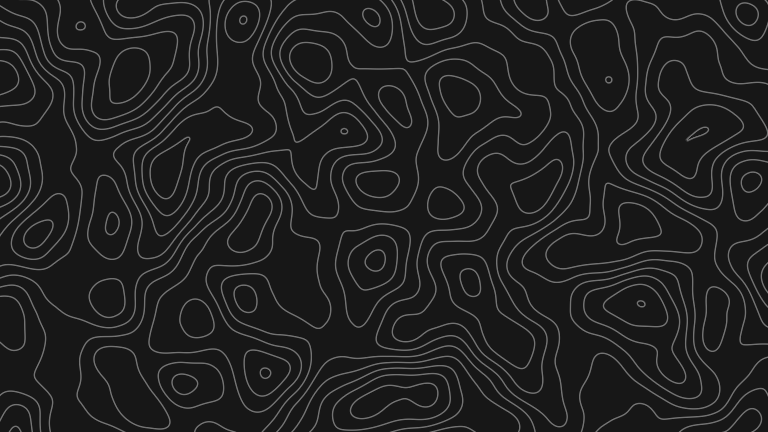
A Shadertoy shader for this pattern:

```glsl
// Topographic map: thin grey contour lines on a near-black ground.
// A smooth height field of layered gradient noise is cut at even levels,
// and the distance to the nearest level is drawn as a line of constant width.

// Random unit vector for a lattice point, from a sine-free hash
vec2 latticeGradient(vec2 cell) {
    vec3 h = fract(cell.xyx * vec3(0.1031, 0.1030, 0.0973));
    h += dot(h, h.yzx + 33.33);
    return normalize(fract((h.xx + h.yz) * h.zy) - 0.5);
}

float gradientNoise(vec2 p) {
    vec2 i = floor(p), f = p - i;
    vec2 u = f * f * f * (f * (f * 6.0 - 15.0) + 10.0);
    vec2 e = vec2(0.0, 1.0);
    float a = dot(latticeGradient(i), f);
    float b = dot(latticeGradient(i + e.yx), f - e.yx);
    float c = dot(latticeGradient(i + e.xy), f - e.xy);
    float d = dot(latticeGradient(i + e.yy), f - e.yy);
    return mix(mix(a, b, u.x), mix(c, d, u.x), u.y);
}

// Terrain height, measured in contour intervals
float terrain(vec2 p) {
    mat2 turn = mat2(0.8, 0.6, -0.6, 0.8);
    float broad = gradientNoise(p * 1.9 + 71.3);
    float hills = gradientNoise(turn * p * 4.3 + 23.7);
    float bumps = gradientNoise(turn * turn * p * 8.7 + 47.1);
    return 7.4 * (0.4 * broad + hills + 0.25 * bumps);
}

void mainImage(out vec4 fragColor, in vec2 fragCoord) {
    vec2 p = fragCoord / iResolution.y;

    // Slope by central differences turns height into distance
    vec2 e = vec2(0.001, 0.0);
    vec2 slope = vec2(terrain(p + e.xy) - terrain(p - e.xy),
                      terrain(p + e.yx) - terrain(p - e.yx)) / (2.0 * e.x);
    float toLevel = abs(fract(terrain(p)) - 0.5);
    float dist = toLevel / max(length(slope), 0.5);

    // Share of a soft pixel footprint that the line covers
    float halfLine = 0.00104;
    float halfPixel = 0.7 / iResolution.y;
    float overlap = min(dist + halfPixel, halfLine) - max(dist - halfPixel, -halfLine);
    float coverage = clamp(overlap / (2.0 * halfPixel), 0.0, 1.0);

    vec3 ground = vec3(0.09);
    vec3 contour = vec3(0.65);
    fragColor = vec4(mix(ground, contour, coverage), 1.0);
}
```
